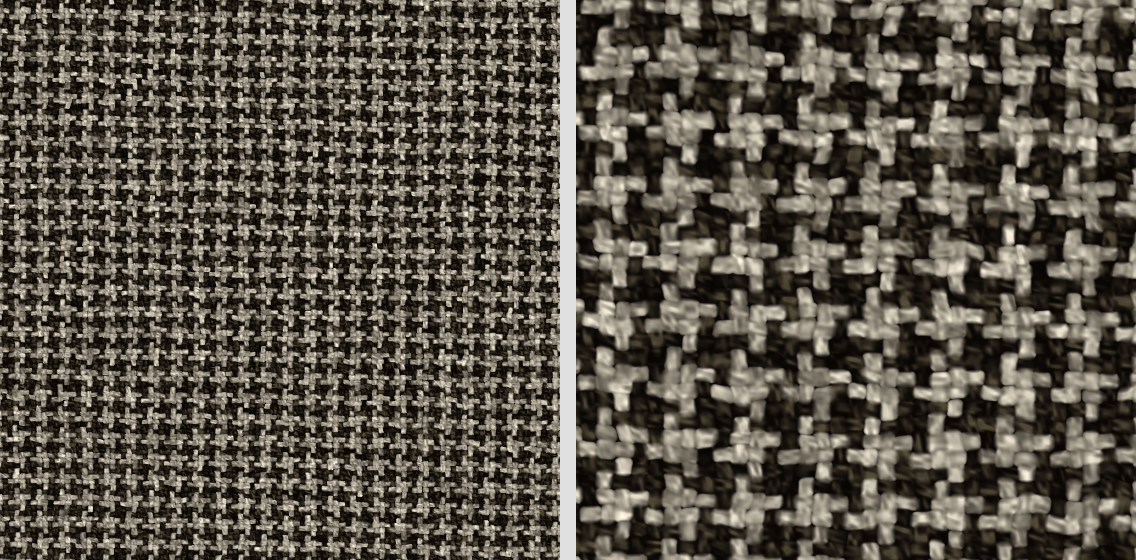
Left: the whole. Right: its middle third, enlarged.
Write a WebGL 2 fragment shader that draws this texture.

```glsl
#version 300 es
precision highp float;

uniform vec2 u_resolution;
out vec4 fragColor;

const vec2 REPEATS = vec2(25.0, 26.5);     // checks across and down
const float THREADS = 4.0;                 // two light, two dark per check
const vec2 PHASE = vec2(0.355, 0.60);
const float ROW_SLANT = 0.02;
const vec2 FLOAT_HALF = vec2(0.42, 0.58);  // half width and length of a thread
const float GAP_WEIGHT = 0.11;

const vec3 BLACK_WOOL = vec3(0.035, 0.02, 0.012);
const vec3 BROWN_WOOL = vec3(0.33, 0.295, 0.22);
const vec3 GREY_WOOL = vec3(0.42, 0.395, 0.345);
const vec3 CREAM_WOOL = vec3(0.90, 0.87, 0.79);
const vec3 GAP_SHADOW = vec3(0.04, 0.025, 0.02);

float hash(vec2 p) {
    vec3 q = fract(vec3(p.xyx) * 0.1031);
    q += dot(q, q.yzx + 33.33);
    return fract((q.x + q.y) * q.z);
}

float noise(vec2 p) {
    vec2 i = floor(p);
    vec2 f = fract(p);
    f = f * f * (3.0 - 2.0 * f);
    return mix(mix(hash(i), hash(i + vec2(1.0, 0.0)), f.x),
               mix(hash(i + vec2(0.0, 1.0)), hash(i + 1.0), f.x), f.y);
}

float roundedBox(vec2 p, vec2 halfSize, float radius) {
    vec2 d = abs(p) - halfSize + radius;
    return length(max(d, 0.0)) + min(max(d.x, d.y), 0.0) - radius;
}

// Colour of one visible thread; p.x runs across it and p.y along it
vec3 woolColour(vec2 p, vec2 cell, bool isLight) {
    float fibre = noise(vec2(p.x * 3.6 + p.y * 0.8, p.y * 1.9) + cell * 7.3);
    float shade = hash(cell + 19.7);
    float crown = 1.0 - dot(p, p) * 1.6;
    float tone = 0.5 * fibre + 0.25 * shade + 0.3 * crown;
    float contrast = clamp((tone - 0.59) * 1.9 + 0.5, 0.0, 1.0);
    if (isLight) {
        float glint = step(0.9, shade) * smoothstep(0.45, 0.9, fibre);
        return mix(GREY_WOOL, CREAM_WOOL, contrast) + 0.08 * glint;
    }
    return mix(BLACK_WOOL, BROWN_WOOL, contrast * contrast);
}

// Plain weave: vertical and horizontal threads alternate on top
vec3 weave(vec2 p, float softness) {
    vec3 sum = GAP_SHADOW * GAP_WEIGHT;
    float total = GAP_WEIGHT;
    for (int y = -1; y <= 1; y++) {
        for (int x = -1; x <= 1; x++) {
            vec2 cell = floor(p) + vec2(x, y);
            bool isWarp = mod(cell.x + cell.y, 2.0) < 0.5;
            float order = mod(isWarp ? cell.x : cell.y, THREADS);
            bool isLight = order < 1.5;

            vec2 jitter = vec2(hash(cell), hash(cell + 53.1)) - 0.5;
            vec2 local = p - cell - 0.5 - jitter * 0.24;
            local = isWarp ? local : local.yx;
            local.x += local.y * (hash(cell + 7.9) - 0.5) * 0.3;

            // Threads differ in thickness from float to float
            float swell = 0.1 * (hash(cell + 31.3) - 0.5);
            float edge = roundedBox(local, FLOAT_HALF + swell, 0.28);
            float cover = 1.0 - smoothstep(-softness, softness, edge);
            sum += cover * woolColour(local, cell, isLight);
            total += cover;
        }
    }
    return sum / total;
}

void main() {
    vec2 uv = gl_FragCoord.xy / u_resolution;

    // Slightly slanted rows with uneven thread tension
    vec2 cloth = uv + vec2(0.0, ROW_SLANT * (uv.x - 0.44));
    vec2 p = (cloth * REPEATS + PHASE) * THREADS;
    vec2 drift = vec2(noise(uv * 7.0), noise(uv * 7.0 + 40.0)) - 0.5;
    vec2 wobble = vec2(noise(p * 0.45 + 11.0), noise(p * 0.45 + 71.0)) - 0.5;
    p += drift * 0.5 + wobble * 0.4;

    // Edge softness in threads, never finer than the output grid
    float pixel = THREADS * REPEATS.y / min(u_resolution.x, u_resolution.y);
    vec3 colour = weave(p, max(0.17, 0.7 * pixel));

    // Fuzz of loose fibres
    float fuzz = noise(p * 3.1 + 5.0) - 0.5;
    colour *= 1.0 + 0.3 * fuzz;
    fragColor = vec4(clamp(colour, 0.0, 1.0), 1.0);
}
```
